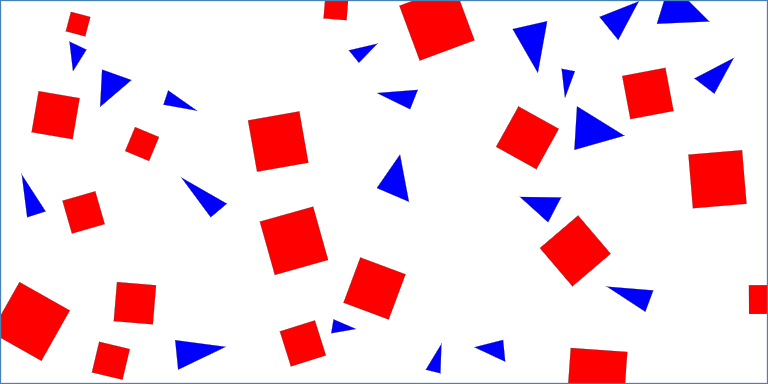
Write a Shadertoy shader that draws this pattern.

```glsl
const int SQUARES = 19;
const int SHAPES = 39;

// Four random values in 0..1 for a shape and an attempt
vec4 hash4(int shape, int attempt) {
    uvec4 v = uvec4(shape, attempt, shape + 31, 7) * 1664525u + 1013904223u;
    for (int k = 0; k < 2; k++) {
        v.x += v.y * v.w;
        v.y += v.z * v.x;
        v.z += v.x * v.y;
        v.w += v.y * v.z;
        v ^= v >> 16u;
    }
    return vec4(v >> 8u) / 16777216.0;
}

// Signed distance to the line a-b, positive on its right side
float edgeDistance(vec2 p, vec2 a, vec2 b) {
    vec2 along = normalize(b - a);
    return dot(p - a, vec2(along.y, -along.x));
}

float squareDistance(vec2 p, float side) {
    vec2 q = abs(p) - 0.5 * side;
    return max(q.x, q.y);
}

float triangleDistance(vec2 p, float len, float base, float skew) {
    vec2 apex = vec2(skew * base, 0.6 * len);
    vec2 left = vec2(-0.5 * base, -0.4 * len);
    vec2 right = vec2(0.5 * base, -0.4 * len);
    return max(edgeDistance(p, apex, left),
           max(edgeDistance(p, left, right), edgeDistance(p, right, apex)));
}

// Share of a pixel that lies inside the distance d
float coverage(float d) {
    return clamp(0.5 - d * iResolution.y, 0.0, 1.0);
}

void mainImage(out vec4 fragColor, in vec2 fragCoord) {
    vec2 canvas = vec2(iResolution.x / iResolution.y, 1.0);
    vec2 p = fragCoord / iResolution.y;
    vec3 color = vec3(1.0);
    vec3 placed[SHAPES]; // centre and bounding radius

    for (int i = 0; i < SHAPES; i++) {
        bool isSquare = i < SQUARES;
        vec4 trait = hash4(i, 100);

        // Large squares come first, so that the small shapes fill the gaps
        float rank = float(i) / float(SQUARES - 1);
        float size = isSquare ? 0.152 - 0.1 * pow(rank, 1.4) : mix(0.06, 0.13, trait.x);
        float radius = size * (isSquare ? 0.707 : 0.62);

        // Throw the shape until it lands clear of the others
        vec2 centre = vec2(0.0);
        for (int attempt = 0; attempt < 16; attempt++) {
            centre = hash4(i, attempt).xy * canvas;
            bool isFree = true;
            for (int j = 0; j < i; j++) {
                if (distance(centre, placed[j].xy) < radius + placed[j].z) {
                    isFree = false;
                    break;
                }
            }
            if (isFree) break;
        }
        placed[i] = vec3(centre, radius);

        // Turn and draw it with a hairline outline
        float angle = 6.2832 * trait.y;
        float c = cos(angle), s = sin(angle);
        vec2 q = mat2(c, -s, s, c) * (p - centre);
        float d = isSquare ? squareDistance(q, size)
                : triangleDistance(q, size, size * mix(0.4, 0.9, trait.z), 0.8 * trait.w - 0.4);
        color = mix(color, isSquare ? vec3(1.0, 0.0, 0.0) : vec3(0.0, 0.0, 1.0), coverage(d));
        color *= 1.0 - coverage(d - 0.00025) + coverage(d + 0.00025);
    }

    // Thin frame along the canvas edge
    vec2 inset = min(p, canvas - p);
    float frame = coverage(min(inset.x, inset.y) - 0.003);
    fragColor = vec4(mix(color, vec3(0.27, 0.51, 0.71), frame), 1.0);
}
```
